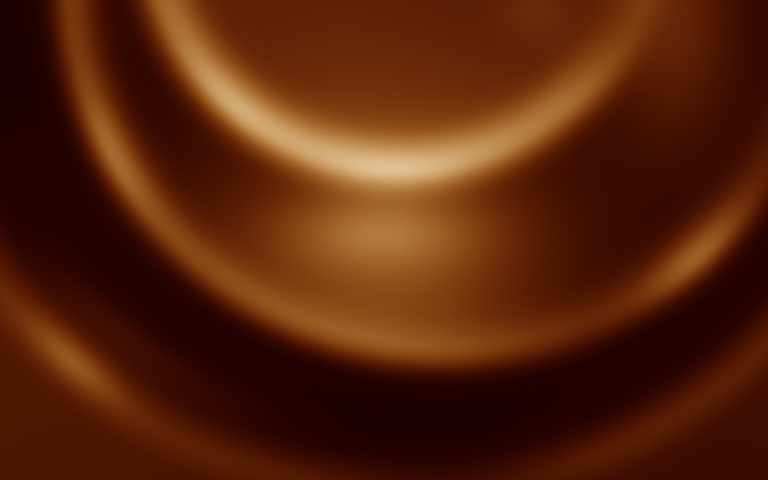
Reproduce this background procedurally as a WebGL 2 fragment shader.

```glsl
#version 300 es
precision highp float;

// Rings: centre x, centre y, radius (canvas height = 1)
#define INNER_RING vec3(0.833, 1.175, 0.530)
#define MIDDLE_RING vec3(0.927, 1.042, 0.783)
#define OUTER_RING vec3(0.854, 1.037, 1.052)
#define FAINT_RING vec3(0.854, 1.037, 0.950)
#define SHADOW_LEVEL 0.125
#define FILL_LEVEL 0.36
#define GRAIN_LEVEL 0.006

uniform vec2 u_resolution;
out vec4 outColor;

float ringDistance(vec2 p, vec3 ring) {
    return length(p - ring.xy) - ring.z;
}

// Soft ridge with separate falloff inside and outside the ring
float ridge(float d, float insideWidth, float outsideWidth) {
    float t = d / (d < 0.0 ? insideWidth : outsideWidth);
    return exp(-t * t);
}

float glow(vec2 p, vec2 centre, vec2 size) {
    vec2 q = (p - centre) / size;
    return exp(-dot(q, q));
}

// Broad, slow variation of the light
float ripples(vec2 p) {
    float sum = 0.0;
    float weight = 0.5;
    for (int i = 0; i < 4; i++) {
        p = mat2(0.8, 0.6, -0.6, 0.8) * p * 1.7 + 0.9;
        sum += weight * sin(3.0 * p.x + 1.3 * sin(2.0 * p.y));
        weight *= 0.5;
    }
    return sum;
}

// Fine woven grain
float weave(vec2 p) {
    return sin(610.0 * p.x + 2.0 * sin(37.0 * p.y))
         * sin(570.0 * p.y + 2.0 * sin(41.0 * p.x));
}

// Amber ramp: green and blue rise as powers of red
vec3 amber(float level) {
    float r = clamp(level, 0.0, 0.9);
    return vec3(r, max(r * r - 0.008, 0.0), r * r * r * r);
}

void main() {
    vec2 p = gl_FragCoord.xy / u_resolution.y;
    p.x += 0.8 - 0.5 * u_resolution.x / u_resolution.y;

    float inner = ringDistance(p, INNER_RING);
    float middle = ringDistance(p, MIDDLE_RING);
    float outer = ringDistance(p, OUTER_RING);
    float faint = ringDistance(p, FAINT_RING);
    float leftSide = 1.0 - smoothstep(0.2, 0.75, p.x);

    // Warm bowl and its dark surroundings
    float bowl = 1.0 - smoothstep(-0.03, 0.07, middle);
    float core = 1.0 - smoothstep(-0.07, 0.04, inner);
    float light = SHADOW_LEVEL;
    light += bowl * (0.04 + FILL_LEVEL * glow(p, vec2(0.80, 0.42), vec2(0.37, 0.36)));
    light += 0.17 * core;
    light += 0.20 * glow(p, vec2(0.80, 0.52), vec2(0.22, 0.085));
    light += 0.07 * glow(p, vec2(1.12, 0.98), vec2(0.08, 0.07));
    light += 0.22 * (1.0 - core) * glow(p, vec2(1.40, 0.97), vec2(0.14, 0.26));

    // Inner ring, fading toward the upper right
    float innerLight = 0.39 - 0.24 * smoothstep(0.76, 0.98, p.y) * smoothstep(0.8, 1.3, p.x);
    innerLight += 0.14 * glow(p, vec2(0.47, 0.79), vec2(0.15));
    light += innerLight * ridge(inner, 0.065, 0.048);

    // Middle ring with a highlight on each flank
    float middleLight = 0.16 + 0.15 * leftSide;
    middleLight += 0.17 * glow(p, vec2(0.23, 0.68), vec2(0.14));
    middleLight += 0.28 * glow(p, vec2(1.45, 0.47), vec2(0.14));
    light += middleLight * ridge(middle, 0.060, 0.042);

    // Outer ring, the fill beyond it, and a faint echo inside
    float outerLight = 0.20 - 0.10 * glow(p, vec2(0.93, 0.0), vec2(0.22, 0.3));
    outerLight += 0.22 * glow(p, vec2(0.155, 0.25), vec2(0.13));
    light += outerLight * ridge(outer, 0.050, 0.045);
    light += (0.10 + 0.08 * leftSide) * smoothstep(-0.02, 0.06, outer);
    light += 0.12 * leftSide * ridge(faint, 0.045, 0.06)
           * (1.0 - smoothstep(0.30, 0.55, p.y));

    light += 0.012 * ripples(p) + GRAIN_LEVEL * weave(p);
    outColor = vec4(amber(light), 1.0);
}
```
